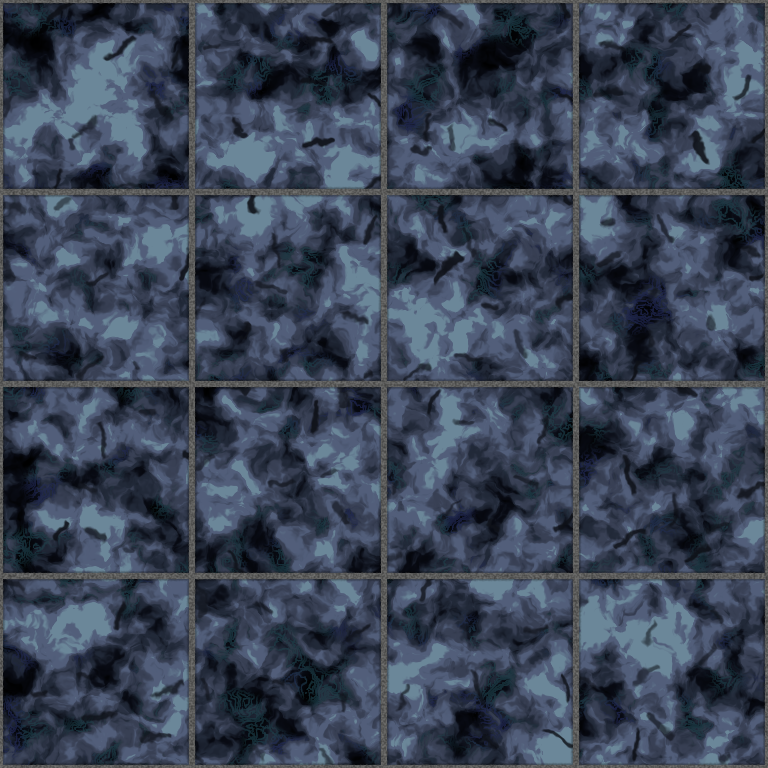
This texture is drawn by a WebGL 2 fragment shader. Its source:

```glsl
#version 300 es
precision highp float;
// A four by four grid of cloudy blue-black stone tiles with thin grainy grey grout.

uniform vec2 u_resolution;
out vec4 outColor;

const float TILES = 4.0;
const float GROUT_HALF = 0.0165;  // in tile widths
const float TAU = 6.2831853;
const mat2 TURN = mat2(0.8, 0.6, -0.6, 0.8);

const vec3 ABYSS = vec3(0.03, 0.04, 0.075);
const vec3 NAVY = vec3(0.13, 0.16, 0.22);
const vec3 SLATE = vec3(0.22, 0.25, 0.33);
const vec3 STEEL = vec3(0.32, 0.37, 0.48);
const vec3 PALE = vec3(0.42, 0.53, 0.60);
const vec3 INK = vec3(0.05, 0.06, 0.085);
const vec3 TEAL = vec3(0.11, 0.25, 0.29);
const vec3 INDIGO = vec3(0.13, 0.16, 0.34);
const vec3 GROUT = vec3(0.36, 0.36, 0.355);

vec2 hash2(vec2 p) {
    vec3 q = fract(p.xyx * vec3(0.1031, 0.1030, 0.0973));
    q += dot(q, q.yzx + 33.33);
    return fract((q.xx + q.yz) * q.zy);
}

float cornerSlope(vec2 cell, vec2 offset) {
    float angle = TAU * hash2(cell).x;
    return dot(vec2(cos(angle), sin(angle)), offset);
}

float gradientNoise(vec2 p) {
    vec2 c = floor(p), f = p - c;
    vec2 u = f * f * f * (f * (f * 6.0 - 15.0) + 10.0);
    vec2 e = vec2(1.0, 0.0);
    float low = mix(cornerSlope(c, f), cornerSlope(c + e, f - e), u.x);
    float high = mix(cornerSlope(c + e.yx, f - e.yx), cornerSlope(c + 1.0, f - 1.0), u.x);
    return mix(low, high, u.y);
}

float fbm(vec2 p) {
    float sum = 0.0, amp = 1.0;
    for (int i = 0; i < 4; i++) {
        sum += amp * gradientNoise(p);
        p = TURN * p * 2.0 + 17.3;
        amp *= 0.5;
    }
    return sum;
}

vec2 warp(vec2 p, float scale, float amount) {
    return p + amount * vec2(fbm(p * scale + 5.2), fbm(p * scale + 41.7));
}

// Overlapping translucent blobs with fairly crisp rims
float patches(vec2 p) {
    float sum = 0.0;
    for (int i = 0; i < 5; i++) {
        sum += smoothstep(-0.07, 0.07, gradientNoise(p)) - 0.5;
        p = TURN * p * 1.25 + 9.1;
    }
    return sum;
}

float capsule(vec2 p, vec2 dir, float halfLength, float radius) {
    float along = clamp(dot(p, dir), -halfLength, halfLength);
    return length(p - along * dir) - radius;
}

// Short bent dark marks, one jittered into each cell of a 3 by 3 grid
float strokes(vec2 p, vec2 seed, float soft) {
    float cover = 0.0;
    for (int i = 0; i < 9; i++) {
        vec2 key = seed + float(i) * 3.7;
        vec2 place = hash2(key), shape = hash2(key + 91.0);
        vec2 center = (vec2(i % 3, i / 3) + place) / 3.0;
        float angle = TAU * shape.x;
        float d = capsule(p - center, vec2(cos(angle), sin(angle)),
                          mix(0.015, 0.085, shape.y), mix(0.010, 0.019, place.y));
        cover = max(cover, mix(0.5, 0.9, place.x) * (1.0 - smoothstep(-soft, soft, d)));
    }
    return cover;
}

// Thin level lines of a field, with width in tile units
float contours(float field, float levels, float width, float pixel) {
    float slope = max(fwidth(field) / pixel, 0.4);
    float d = abs(fract(field * levels) - 0.5) / (levels * slope);
    return 1.0 - smoothstep(0.3 * width, width + 0.5 * pixel, d);
}

vec3 stoneRamp(float tone) {
    vec3 c = mix(ABYSS, NAVY, smoothstep(-1.5, -0.5, tone));
    c = mix(c, SLATE, smoothstep(-0.5, 0.16, tone));
    c = mix(c, STEEL, smoothstep(0.16, 0.95, tone));
    c = mix(c, PALE, smoothstep(1.25, 1.75, tone));
    return c * smoothstep(-3.0, -1.2, tone);
}

vec3 stone(vec2 local, vec2 id, float pixel) {
    vec2 p = local + 40.0 * hash2(id + 3.0);
    vec2 q = warp(p, 5.0, 0.07);
    float broad = fbm(q * 2.3);
    float tone = 0.15 + 3.1 * broad + 0.45 * patches(q * 4.0) + 1.4 * fbm(q * 9.0);
    tone += 0.4 * (hash2(id + 60.0).x - 0.5);
    vec3 c = stoneRamp(tone);

    // Teal and indigo level lines, strongest in the dark areas
    float veil = smoothstep(-0.1, 0.25, gradientNoise(p * 4.0 + 70.0));
    float line = contours(fbm(q * 4.0 + 23.0), 9.0, 0.004, pixel);
    vec3 tint = mix(TEAL, INDIGO, smoothstep(0.0, 0.25, gradientNoise(p * 3.0 + 30.0)));
    float dark = 1.0 - smoothstep(-0.8, 0.8, tone);
    c = mix(c, max(c, tint), line * veil * mix(0.15, 0.65, dark));

    float mark = strokes(warp(local, 6.0, 0.05), id * 13.0 + 8.0, 0.006 + 0.5 * pixel);
    return mix(c, min(c, INK), mark);
}

void main() {
    vec2 uv = gl_FragCoord.xy / u_resolution;
    vec2 grid = uv * TILES;
    vec2 id = floor(grid), local = grid - id;
    float pixel = TILES / min(u_resolution.x, u_resolution.y);
    vec3 color = stone(local, id, pixel);

    // Grout with fine grain and slightly ragged edges
    float grain = gradientNoise(uv * 370.0) + 0.6 * gradientNoise(uv * 190.0 + 11.0);
    vec2 side = min(local, 1.0 - local);
    float edge = min(side.x, side.y) - GROUT_HALF + 0.003 * grain;
    float joint = 1.0 - smoothstep(-0.6 * pixel, 0.6 * pixel, edge);
    color *= mix(0.7, 1.0, smoothstep(0.0, 0.015, edge));
    color = mix(color, GROUT * (1.0 + 0.4 * grain), joint);
    outColor = vec4(color, 1.0);
}
```
